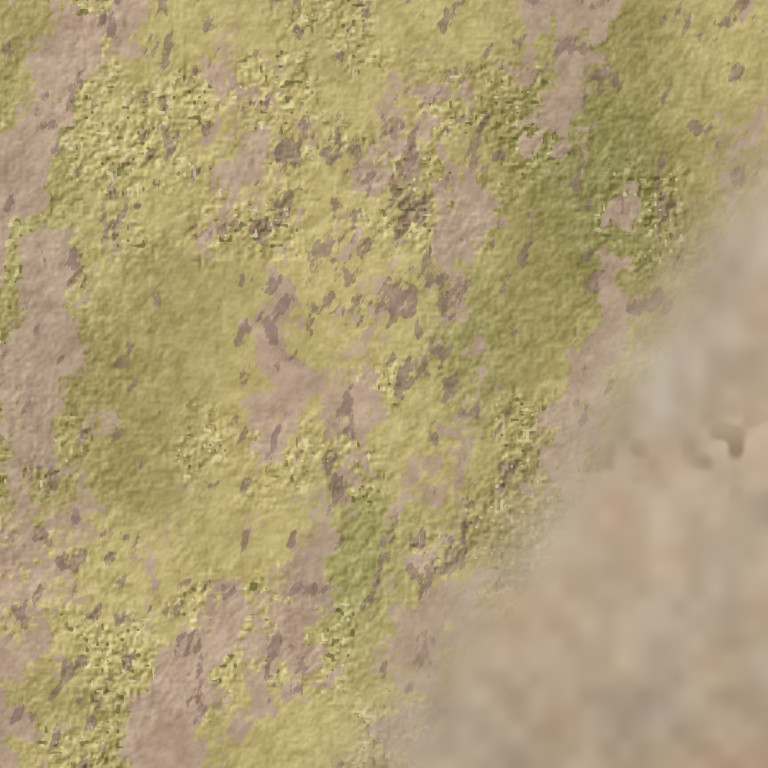
A WebGL 1 fragment shader for this texture:

```glsl
precision highp float;
uniform vec2 u_resolution;

float hash(vec2 p) {
  vec3 q = fract(vec3(p.xyx) * 0.1031);
  q += dot(q, q.yzx + 33.33);
  return fract((q.x + q.y) * q.z);
}

float noise(vec2 p) {
  vec2 i = floor(p), f = fract(p);
  f = f * f * (3.0 - 2.0 * f);
  return mix(mix(hash(i), hash(i + vec2(1.0, 0.0)), f.x),
             mix(hash(i + vec2(0.0, 1.0)), hash(i + 1.0), f.x), f.y);
}

float fbm(vec2 p) {
  float sum = 0.0, amp = 0.5;
  for (int i = 0; i < 5; i++) {
    sum += amp * noise(p);
    p = mat2(1.6, 1.2, -1.2, 1.6) * p + 17.3;
    amp *= 0.55;
  }
  return sum / 1.055;
}

// Soft round spot with an elliptical radius
float spot(vec2 p, vec2 center, vec2 radius) {
  vec2 d = (p - center) / radius;
  return exp(-dot(d, d));
}

float grainHeight(vec2 p) {
  return 0.6 * noise(p * 115.0) + 0.4 * noise(p * 215.0 + 9.0);
}

vec3 mossyWall(vec2 p) {
  // Streak space leans to the right, stretched along the lean
  vec2 lean = vec2(p.x - 0.3 * p.y, p.y);
  vec2 warp = vec2(fbm(p * 22.0), fbm(p * 22.0 + 40.0)) - 0.5;
  float broad = fbm(p * 4.0 + 3.0);

  float green = 0.65 * spot(p, vec2(0.47, 0.27), vec2(0.07, 0.12))
              + 0.6 * spot(p, vec2(0.78, 0.78), vec2(0.1, 0.2))
              + 0.5 * spot(p, vec2(0.61, 0.56), vec2(0.06, 0.12))
              + 0.35 * spot(p, vec2(0.03, 0.72), vec2(0.08, 0.2));
  float glow = spot(p, vec2(0.34, 0.45), vec2(0.13, 0.24));
  float rough = 0.5 + 0.6 * green + 0.55 * spot(p, vec2(0.03, 0.45), vec2(0.13, 0.5))
              + 0.9 * smoothstep(0.5, 0.68, fbm(p * 7.0 + 31.0)) - 0.2 * glow;

  // Yellow moss, dulled to olive and green in places
  vec3 color = mix(vec3(0.61, 0.56, 0.36), vec3(0.74, 0.68, 0.46),
                   smoothstep(0.3, 0.68, broad));
  color = mix(color, vec3(0.79, 0.72, 0.49), 0.65 * glow);
  color = mix(color, vec3(0.50, 0.51, 0.31), 0.75 * min(green, 1.0));

  // Bare pink plaster in ragged streaks
  float bare = fbm(lean * vec2(15.0, 6.0) + warp * 1.6 + 5.0)
             + 0.09 * spot(p, vec2(0.46, 0.68), vec2(0.11, 0.2))
             + 0.07 * spot(p, vec2(0.55, 0.26), vec2(0.07, 0.2))
             + 0.06 * spot(p, vec2(0.06, 0.85), vec2(0.09, 0.25))
             - 0.04 * glow;
  float plaster = smoothstep(0.54, 0.63, bare + 0.08 * (noise(p * 120.0) - 0.5));
  vec3 pink = mix(vec3(0.64, 0.54, 0.49), vec3(0.77, 0.67, 0.60), fbm(p * 18.0 + 60.0));
  color = mix(color, pink, 0.82 * plaster);

  // Mauve chips gather around the upper middle
  float chips = fbm(lean * vec2(48.0, 30.0) + 80.0)
              + 0.11 * spot(p, vec2(0.44, 0.68), vec2(0.12, 0.18));
  color = mix(color, vec3(0.51, 0.42, 0.39), 0.62 * smoothstep(0.64, 0.73, chips));

  // Grain lit from the upper left
  rough *= 1.0 - 0.6 * plaster;
  float relief = grainHeight(p) - grainHeight(p + vec2(-0.0028, 0.0028));
  color += relief * rough * vec3(0.31, 0.30, 0.26);
  color += 0.16 * (fbm(p * 60.0 + 12.0) - 0.5);

  // Pale glints and dark green pits where the moss is rough
  float speck = noise(p * 150.0 + 70.0);
  float rougher = smoothstep(0.65, 1.3, rough);
  color = mix(color, vec3(0.89, 0.87, 0.73), 0.6 * rougher * smoothstep(0.79, 0.93, speck));
  return mix(color, vec3(0.30, 0.31, 0.16), 0.55 * rougher * smoothstep(0.23, 0.08, speck));
}

vec3 blurredStone(vec2 p) {
  float mottle = 0.6 * noise(p * 21.0 + 4.0) + 0.4 * noise(p * 43.0 + 8.0);
  vec3 color = mix(vec3(0.66, 0.585, 0.495), vec3(0.785, 0.715, 0.625), mottle);
  color += vec3(0.04, 0.0, -0.03) * (noise(p * 15.0 + 50.0) - 0.5);
  float stain = spot(p, vec2(0.96, 0.41), vec2(0.06, 0.04))
              + 0.6 * spot(p, vec2(0.81, 0.39), vec2(0.04, 0.04));
  color -= vec3(0.17, 0.18, 0.19) * stain * smoothstep(0.4, 0.8, noise(p * 48.0 + 2.0));
  return color - 0.04 * smoothstep(0.25, 0.0, p.y);
}

void main() {
  vec2 p = gl_FragCoord.xy / u_resolution;

  // Out-of-focus stone covers the lower right corner
  float side = dot(p - vec2(0.51, 0.0), vec2(0.837, -0.547));
  side += 0.04 * (noise(p * 9.0) - 0.5);
  float cover = smoothstep(-0.11, 0.045, side);
  gl_FragColor = vec4(mix(mossyWall(p), blurredStone(p), cover), 1.0);
}
```
